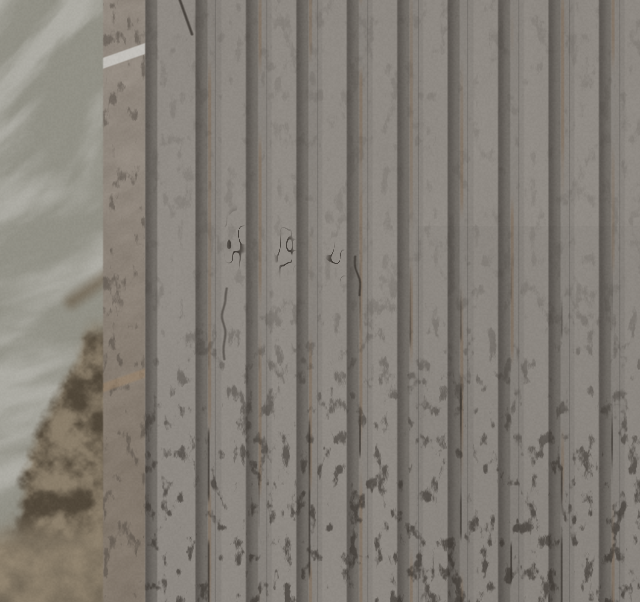
This texture is drawn by a WebGL 2 fragment shader. Its source:

```glsl
#version 300 es
// Weathered ribbed metal cladding with ten dark grooves, beside a side wall and a blurred rock scene.
precision highp float;
uniform vec2 u_resolution;
out vec4 outColor;

// Lengths are fractions of the canvas width.
const float HEIGHT = 0.9414;
const float PITCH = 0.0788;
const float FIRST_GROOVE = 0.2266;
const float GROOVE_WIDTH = 0.0190;
const float FLANGE_END = 0.0405;
const float WALL_LEFT = 0.1610;

const vec3 METAL = vec3(0.535, 0.515, 0.492);
const vec3 METAL_LIGHT = vec3(0.575, 0.556, 0.532);
const vec3 GROOVE_DARK = vec3(0.365, 0.347, 0.328);
const vec3 GROOVE_LIGHT = vec3(0.445, 0.428, 0.405);
const vec3 RUST = vec3(0.50, 0.43, 0.36);
const vec3 GRIME = vec3(0.22, 0.20, 0.18);
const vec3 HAZE = vec3(0.565, 0.560, 0.520);
const vec3 HAZE_LIGHT = vec3(0.675, 0.670, 0.640);
const vec3 ROCK = vec3(0.39, 0.345, 0.28);
const vec3 EARTH = vec3(0.50, 0.455, 0.385);

float hash(vec2 p) {
    vec3 q = fract(vec3(p.xyx) * 0.1031);
    q += dot(q, q.yzx + 33.33);
    return fract((q.x + q.y) * q.z);
}

float noise(vec2 p) {
    vec2 cell = floor(p), f = fract(p);
    f = f * f * (3.0 - 2.0 * f);
    return mix(mix(hash(cell), hash(cell + vec2(1, 0)), f.x),
               mix(hash(cell + vec2(0, 1)), hash(cell + vec2(1, 1)), f.x), f.y);
}

float fbm(vec2 p) {
    float sum = 0.0, gain = 0.53;
    for (int i = 0; i < 4; i++) {
        sum += gain * noise(p);
        p = p * 2.03 + 17.0;
        gain *= 0.5;
    }
    return sum;
}

float band(float x, float left, float right, float soft) {
    return smoothstep(left - soft, left + soft, x) - smoothstep(right - soft, right + soft, x);
}

float stroke(vec2 p, vec2 a, vec2 b, float radius, float soft) {
    vec2 ab = b - a;
    float along = clamp(dot(p - a, ab) / dot(ab, ab), 0.0, 1.0);
    return 1.0 - smoothstep(radius - soft, radius + soft, length(p - a - ab * along));
}

float blob(vec2 p, vec2 center, vec2 radius) {
    return 1.0 - smoothstep(0.4, 1.1, length((p - center) / radius));
}

// Out-of-focus scene: pale diagonal streaks, a rock and bare earth.
vec3 backdrop(vec2 p) {
    vec2 slanted = vec2(p.x + p.y * 0.75, p.y - p.x * mix(0.35, 1.1, smoothstep(0.5, 0.85, p.y)));
    float streaks = smoothstep(0.40, 0.72, fbm(slanted * vec2(4.0, 15.0) + 3.0));
    vec3 color = mix(HAZE, HAZE_LIGHT, streaks);
    float mottling = fbm(p * 32.0);
    float wobble = (mottling - 0.5) * 0.035;
    float edge = mix(0.035, 0.132, smoothstep(0.18, 0.45, p.y)) + wobble;
    float rock = smoothstep(edge - 0.012, edge + 0.012, p.x) * band(p.y, 0.08, 0.43, 0.022);
    color = mix(color, mix(ROCK * 0.82, EARTH * 1.08, smoothstep(0.3, 0.75, mottling)), rock);
    float crest = stroke(p, vec2(0.112, 0.47), vec2(0.17, 0.51), 0.010, 0.012);
    color = mix(color, ROCK * 1.1, crest * 0.7);
    float ground = 1.0 - smoothstep(0.085, 0.14, p.y + wobble);
    return mix(color, EARTH * (0.8 + 0.4 * mottling), ground);
}

vec3 sideWall(vec2 p, float soft) {
    float height = p.y - 0.35 * (p.x - WALL_LEFT);
    vec3 color = mix(vec3(0.505, 0.465, 0.42), vec3(0.565, 0.532, 0.495), smoothstep(0.1, 0.8, p.y));
    color += 0.07 * (fbm(vec2(p.x * 25.0, height * 45.0)) - 0.5);
    float spots = smoothstep(0.59, 0.78, fbm(p * vec2(85.0, 42.0) + 8.0));
    color = mix(color, GRIME * 1.3, spots * 0.45);
    color = mix(color, vec3(0.60, 0.51, 0.41), 0.6 * band(height, 0.328, 0.342, 0.003));
    return mix(color, vec3(0.76, 0.75, 0.73), band(height, 0.834, 0.851, soft));
}

// One rib across t: groove, stepped flange with fine seams, then flat face.
vec3 rib(float t, float id, vec2 p, float soft) {
    float light = 0.42 + 0.5 * (fbm(p * vec2(18.0, 7.0)) - 0.5) + 0.25 * band(p.y, 0.3, 0.8, 0.25);
    vec3 color = mix(METAL, METAL_LIGHT, light);
    float folded = step(0.5, id);
    color *= 1.0 - 0.055 * folded * band(t, GROOVE_WIDTH, FLANGE_END, soft);
    float seamShift = 0.003 * (hash(vec2(id, 4.0)) - 0.5);
    color *= 1.0 - 0.13 * folded * band(t, 0.0315 + seamShift, 0.0330 + seamShift, 0.001);
    float wear = smoothstep(0.34, 0.65, noise(vec2(id * 7.3, p.y * 9.0)));
    color = mix(color, RUST, folded * wear * 0.65 * band(t, 0.0195, 0.0245, 0.0015));
    float drips = smoothstep(0.48, 0.72, noise(vec2(id * 11.7, p.y * 16.0))) * (1.0 - smoothstep(0.3, 0.6, p.y));
    color = mix(color, GRIME, folded * drips * 0.75 * band(t, 0.0185, 0.0220, 0.001));
    vec3 groove = mix(GROOVE_DARK, GROOVE_LIGHT, smoothstep(0.002, 0.016, t));
    return mix(color, groove, band(t, 0.0, GROOVE_WIDTH, soft));
}

float stains(vec2 p, float soft) {
    float grain = fbm(p * vec2(78.0, 43.0) + 31.0);
    float low = mix(0.65, 0.12, smoothstep(0.12, 0.55, p.y));
    float amount = low * smoothstep(0.57, 0.76, grain);
    // Dense curled marks on three neighbouring faces.
    for (int i = 0; i < 3; i++) {
        float k = float(i);
        vec2 center = vec2(0.367 + PITCH * k, 0.565 - 0.018 * k);
        float curl = 1.0 - smoothstep(0.02, 0.07, abs(noise(p * vec2(95.0, 52.0) + k * 9.0) - 0.56));
        amount = max(amount, 0.85 * curl * blob(p, center, vec2(0.018, 0.055 - 0.010 * k)));
    }
    // Thin scratches, bent by noise.
    vec2 bent = p + vec2(0.016 * (noise(vec2(p.y * 38.0, 2.0)) - 0.5), 0.0);
    amount = max(amount, 0.55 * stroke(bent, vec2(0.355, 0.49), vec2(0.354, 0.38), 0.0018, soft));
    amount = max(amount, 0.8 * stroke(bent, vec2(0.560, 0.54), vec2(0.564, 0.48), 0.0016, soft));
    return max(amount, 0.8 * stroke(p, vec2(0.278, 0.95), vec2(0.300, 0.888), 0.0020, soft));
}

void main() {
    vec2 p = gl_FragCoord.xy / u_resolution * vec2(1.0, HEIGHT);
    float soft = max(0.0018, 1.0 / u_resolution.x);
    float shifted = p.x - FIRST_GROOVE + 0.01;
    float id = floor(shifted / PITCH);
    float t = shifted - id * PITCH - 0.01;

    vec3 cladding = rib(t, id, p, soft);
    cladding *= 1.0 - 0.025 * band(p.y, 0.0, 0.588, 0.001) * step(0.65, p.x);
    cladding = mix(cladding, GRIME, stains(p, soft));

    vec3 color = mix(backdrop(p), sideWall(p, soft), smoothstep(WALL_LEFT - soft, WALL_LEFT + soft, p.x));
    color = mix(color, cladding, smoothstep(FIRST_GROOVE - soft, FIRST_GROOVE + soft, p.x));
    color += 0.022 * (noise(p * 420.0) - 0.5);
    outColor = vec4(color, 1.0);
}
```
